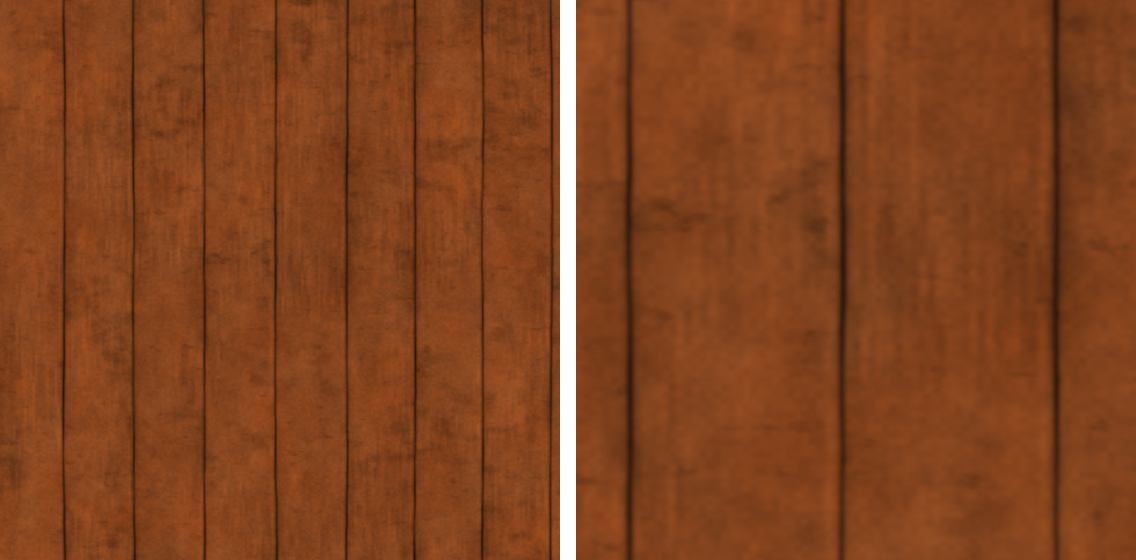
Left: the whole. Right: its middle third, enlarged.
This texture is drawn by a WebGL 2 fragment shader. Its source:

```glsl
#version 300 es
precision highp float;
// Upright red-brown wooden planks with dark grooves, grain and worn stains.
uniform vec2 u_resolution;
out vec4 fragColor;

// Integer hash of a lattice point, 0 to 1.
float hash(vec2 p) {
  uvec2 q = uvec2(ivec2(p)) * uvec2(1597u, 3812u) + uvec2(7919u, 104729u);
  uint h = (q.x ^ (q.y * 2671u)) * 747796u + q.y;
  h = (h ^ (h >> 15)) * 277803u;
  h = (h ^ (h >> 13)) * 668265u;
  return float((h ^ (h >> 16)) & 65535u) / 65535.0;
}

float noise(vec2 p) {
  vec2 i = floor(p), f = fract(p);
  f = f * f * (3.0 - 2.0 * f);
  return mix(mix(hash(i), hash(i + vec2(1, 0)), f.x),
             mix(hash(i + vec2(0, 1)), hash(i + vec2(1, 1)), f.x), f.y);
}

float fbm(vec2 p) {
  float sum = 0.0, amp = 0.53;
  for (int i = 0; i < 4; i++) {
    sum += amp * noise(p);
    p = p * 2.03 + 17.3;
    amp *= 0.5;
  }
  return sum;
}

// Groove position: nearly even spacing, with the middle ones pushed right.
float grooveX(float k, float y) {
  float bulge = (k - 4.0) / 1.6;
  float wobble = 0.0035 * (noise(vec2(k * 13.0 + 3.0, y * 5.0)) - 0.5)
               + 0.001 * (noise(vec2(k * 7.0 + 50.0, y * 30.0)) - 0.5);
  return 0.1146 + 0.1243 * k + 0.008 * exp(-bulge * bulge) + wobble;
}

void main() {
  vec2 uv = gl_FragCoord.xy / u_resolution;

  // Nearest groove and index of the plank.
  float d = 1.0, groove = 0.0, plank = 0.0;
  for (int i = -1; i < 9; i++) {
    float k = float(i);
    float dk = uv.x - grooveX(k, uv.y);
    plank += step(0.0, dk);
    if (abs(dk) < abs(d)) { d = dk; groove = k; }
  }
  vec2 board = uv + vec2(0.0, plank * 3.7);

  // Broad clouds and upright streaks.
  float tone = 0.548 + 0.03 * (hash(vec2(plank, 91.0)) - 0.5);
  tone -= 0.024 * smoothstep(0.34, 0.42, uv.x) * (1.0 - smoothstep(0.72, 0.85, uv.x));
  tone += 0.12 * (fbm(uv * vec2(8.0, 6.0) + 4.0) - 0.5);
  tone += 0.09 * (fbm(board * vec2(40.0, 9.0)) - 0.5);

  // Fine grain in patches, mottling and surface grit.
  float grainMask = smoothstep(0.3, 0.7, noise(board * vec2(14.0, 9.0) + 31.0));
  tone += 0.07 * grainMask * (noise(board * vec2(200.0, 28.0)) - 0.5);
  tone += 0.09 * (fbm(board * vec2(55.0, 60.0) + 40.0) - 0.5);
  tone += 0.045 * (noise(uv * vec2(230.0, 250.0)) - 0.5);

  // Soft cross-grain smudges, gathered in patches.
  float patches = smoothstep(0.3, 0.75, noise(board * vec2(9.0, 8.0) + 70.0));
  tone -= 0.085 * patches * smoothstep(0.45, 0.85, fbm(board * vec2(24.0, 42.0) + 9.0));
  tone -= 0.07 * smoothstep(0.62, 0.9, fbm(board * vec2(42.0, 75.0) + 23.0));

  // Stains that spread from the grooves, and a pale worn lip on their left.
  float stain = smoothstep(0.35, 0.85, noise(vec2(groove * 5.0 + 12.0, uv.y * 10.0)));
  tone -= 0.08 * stain * exp(-abs(d) / 0.016);
  float lip = (d + 0.0075) / 0.0032;
  tone += 0.06 * exp(-lip * lip) * noise(vec2(groove * 3.0, uv.y * 30.0));

  // Brown follows the tone; hue drifts between red and amber.
  float hue = fbm(uv * vec2(20.0, 15.0) + 55.0) - 0.5;
  vec3 color = tone * vec3(1.0, 0.508 - 0.07 * hue, 0.222 - 0.08 * hue);

  // Soft dark groove, fading and deepening along its length.
  float depth = 0.28 + 0.28 * noise(vec2(groove * 11.0 + 5.0, uv.y * 16.0));
  float core = d / 0.0023;
  color *= 1.0 - 0.15 * exp(-abs(d) / 0.005);
  color *= 1.0 - depth * exp(-core * core);

  fragColor = vec4(color, 1.0);
}
```
